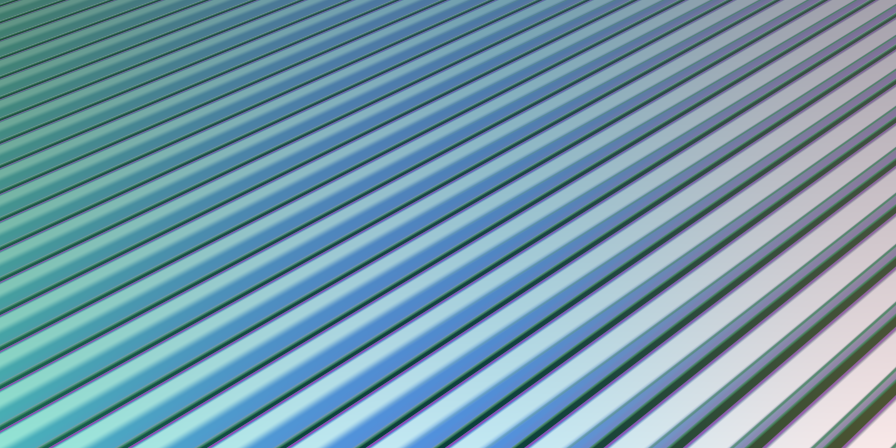
Write a WebGL 2 fragment shader that draws this pattern.

```glsl
#version 300 es
precision highp float;

uniform vec2 u_resolution;
out vec4 outColor;

// Perspective of the ridges, in canvas heights
const vec2 VANISHING_POINT = vec2(4.46, 2.5);
const float RIDGE_PITCH = 0.0708;
const float RIDGE_PHASE = 1.811;

// Parts of one ridge, as fractions of its pitch
const float CREST_START = 0.05;
const float GROOVE_END = 0.995;
const float FRINGE_CENTER = 0.015;
const float FRINGE_HALF = 0.022;
const float EDGE_SOFT = 0.008;

// Colour fields: bottom left, middle, right, then top left, middle, right
const vec3 CREST[6] = vec3[6](
    vec3(0.55, 0.89, 0.82), vec3(0.76, 0.91, 0.95), vec3(0.98, 0.91, 0.91),
    vec3(0.36, 0.56, 0.48), vec3(0.45, 0.63, 0.69), vec3(0.65, 0.63, 0.67));
const vec3 VALLEY[6] = vec3[6](
    vec3(0.28, 0.71, 0.71), vec3(0.32, 0.57, 0.87), vec3(0.63, 0.60, 0.64),
    vec3(0.24, 0.48, 0.39), vec3(0.30, 0.47, 0.63), vec3(0.46, 0.44, 0.56));
const vec3 GROOVE[6] = vec3[6](
    vec3(0.10, 0.41, 0.34), vec3(0.04, 0.25, 0.23), vec3(0.31, 0.33, 0.19),
    vec3(0.13, 0.29, 0.22), vec3(0.15, 0.28, 0.31), vec3(0.22, 0.31, 0.27));
const vec3 MAGENTA = vec3(0.62, 0.24, 0.70);
const vec3 MAUVE = vec3(0.57, 0.42, 0.68);
const vec3 GREEN = vec3(0.25, 0.53, 0.35);
const vec3 GREY = vec3(0.53, 0.59, 0.60);

// Blend six colours over the canvas
vec3 colorField(vec3 c[6], vec2 p) {
    float toMiddle = smoothstep(-0.12, 0.47, p.x);
    float toRight = smoothstep(0.52, 1.04, p.x);
    vec3 bottom = mix(mix(c[0], c[1], toMiddle), c[2], toRight);
    vec3 top = mix(mix(c[3], c[4], toMiddle), c[5], toRight);
    return mix(bottom, top, p.y);
}

// Soft stripe that wraps around the repeat
float stripe(float t, float center, float halfWidth, float soft) {
    float d = abs(fract(t - center + 0.5) - 0.5);
    return 1.0 - smoothstep(halfWidth - soft, halfWidth + soft, d);
}

void main() {
    vec2 uv = gl_FragCoord.xy / u_resolution;
    vec2 p = gl_FragCoord.xy / u_resolution.y;

    // Equal ridges on a plane, running to the vanishing point
    float slant = (p.x - VANISHING_POINT.x) / (VANISHING_POINT.y - p.y);
    float ridge = (slant + RIDGE_PHASE) / RIDGE_PITCH;
    float t = fract(ridge);
    float aa = fwidth(ridge) * 0.35;
    float soft = EDGE_SOFT + aa;

    float rightness = smoothstep(0.35, 1.0, uv.x);
    float lowness = 1.0 - uv.y;

    // Pale crest falling off into the coloured valley
    float crestEnd = mix(0.40, 0.55, rightness) + 0.06 * lowness;
    float crestSoft = mix(0.11, 0.02, rightness) + aa;
    float crest = smoothstep(CREST_START - soft, CREST_START + 0.03 + soft, t)
                * (1.0 - smoothstep(crestEnd - crestSoft, crestEnd + crestSoft, t));
    vec3 color = mix(colorField(VALLEY, uv), colorField(CREST, uv), crest);

    // Mauve sheen low in the valley on the right, grey lip beside the groove
    float sheen = stripe(t, 0.76, 0.06, 0.05);
    color = mix(color, MAUVE, mix(0.05, 0.35, rightness) * sheen);
    color = mix(color, GREY, 0.6 * stripe(t, 0.845, 0.022, soft));

    // Thin green edge where the crest ends on the right
    float greenEdge = stripe(t, crestEnd + 0.03, 0.025, soft);
    color = mix(color, GREEN, 0.75 * rightness * greenEdge);

    // Dark groove, wider towards the lower right, with a green upper rim
    float grooveHalf = 0.055 + 0.055 * rightness * lowness;
    float grooveCenter = GROOVE_END - grooveHalf;
    float rim = stripe(t, grooveCenter - grooveHalf, 0.025, soft);
    color = mix(color, colorField(GROOVE, uv), stripe(t, grooveCenter, grooveHalf, soft));
    color = mix(color, GREEN, 0.7 * rim);

    // Bright fringe beside the groove
    float fringe = stripe(t, FRINGE_CENTER, FRINGE_HALF, soft);
    float fringeStrength = mix(0.4, 0.9, lowness) * (1.0 - 0.35 * rightness);
    color = mix(color, MAGENTA, fringe * fringeStrength);

    outColor = vec4(color, 1.0);
}
```
